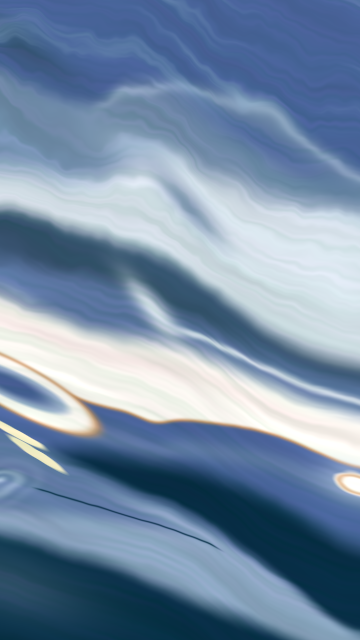
Write a Shadertoy shader that draws this background.

```glsl
// Marbled paint: blue, ivory and navy bands flowing down to the right.
#define WARP_TOP 0.050
#define WARP_LOW 0.014
#define STRATA_SHIFT 0.016
#define STRATA_TINT 0.20
#define STRATA_FREQ 34.0
#define NAVY vec3(0.025, 0.18, 0.27)
#define STEEL vec3(0.20, 0.32, 0.42)
#define DENIM vec3(0.28, 0.39, 0.60)
#define SLATE vec3(0.44, 0.55, 0.67)
#define SKY vec3(0.66, 0.75, 0.84)
#define PALE vec3(0.83, 0.88, 0.91)
#define IVORY vec3(0.99, 0.99, 0.96)

float hash(vec2 p) {
    vec3 h = fract(vec3(p.xyx) * 0.1031);
    h += dot(h, h.yzx + 33.33);
    return fract((h.x + h.y) * h.z);
}

float noise(vec2 p) {
    vec2 i = floor(p), f = fract(p);
    f = f * f * (3.0 - 2.0 * f);
    return mix(mix(hash(i), hash(i + vec2(1, 0)), f.x),
               mix(hash(i + vec2(0, 1)), hash(i + vec2(1, 1)), f.x), f.y);
}

float fbm(vec2 p) {
    float sum = 0.0, gain = 0.53;
    for (int i = 0; i < 4; i++) {
        sum += gain * noise(p);
        p = p * 2.03 + 17.1;
        gain *= 0.5;
    }
    return sum;
}

// Smooth height across the canvas through five evenly spaced knots
float curve(float x, float a, float b, float c, float d, float e) {
    float k[5] = float[5](a, b, c, d, e);
    float s = clamp(x, 0.0, 0.9999) * 4.0, f = fract(s);
    int i = int(s);
    float p0 = k[max(i - 1, 0)], p1 = k[i], p2 = k[i + 1], p3 = k[min(i + 2, 4)];
    return p1 + 0.5 * f * (p2 - p0 + f * (2.0 * p0 - 5.0 * p1 + 4.0 * p2 - p3
         + f * (3.0 * (p1 - p2) + p3 - p0)));
}

// Radius within a tilted ellipse: 1 on its rim
float ellipse(vec2 p, vec2 center, float degrees, vec2 radii) {
    float a = radians(degrees);
    vec2 axis = vec2(cos(a), sin(a)), d = p - center;
    return length(vec2(dot(d, axis), dot(d, vec2(-axis.y, axis.x))) / radii);
}

float soft(float r) { return exp(-r * r); }
float below(float d, float w) { return smoothstep(-w, w, d); }

void mainImage(out vec4 fragColor, in vec2 fragCoord) {
    // Heights run downward from the top edge
    vec2 uv = fragCoord / iResolution.xy;
    float x = uv.x, px = max(0.0015, 1.0 / iResolution.y);
    vec2 q = vec2(x * 0.5625, 1.0 - uv.y);

    // Flow warp and fine strata
    float drift = fbm(q * vec2(9.0, 8.0) + 3.0) - 0.5;
    float amp = mix(WARP_TOP, WARP_LOW, smoothstep(0.3, 0.6, q.y));
    float flow = q.y - curve(x, 0.322, 0.367, 0.418, 0.520, 0.572) + drift * amp * 2.0;
    float strata = fbm(vec2(x * 2.0 + 5.0, flow * STRATA_FREQ + 40.0)) - 0.5;
    float fine = noise(vec2(x * 2.5, flow * 150.0 + 90.0)) - 0.5;
    float v = q.y + drift * amp + strata * STRATA_SHIFT;
    vec2 w = vec2(q.x + drift * amp, v);

    // Blue top with a folded crest
    vec3 col = mix(DENIM, STEEL, 0.6 * soft(ellipse(w, vec2(0.03, 0.07), 35.0, vec2(0.12, 0.025))));
    col = mix(col, SLATE, 0.5 * smoothstep(0.05, 0.35, strata));
    float crest = v - curve(x, 0.12, 0.165, 0.125, 0.165, 0.275) + 0.016 * soft((x - 0.34) / 0.06);
    col = mix(col, SLATE, below(crest, 0.02));
    col = mix(col, SKY, 0.6 * soft((crest - 0.012) / 0.009) * smoothstep(0.2, 0.4, x));
    col = mix(col, DENIM, 0.8 * soft(ellipse(w, vec2(0.404, 0.215), 30.0, vec2(0.15, 0.024))));
    col = mix(col, SKY, 0.8 * soft(ellipse(w, vec2(0.228, 0.24), 20.0, vec2(0.09, 0.028))));

    // Pale upper river, then the dark one
    col = mix(col, PALE, below(v - curve(x, 0.26, 0.275, 0.255, 0.305, 0.345), 0.035));
    col = mix(col, SLATE, 0.8 * soft(ellipse(w, vec2(0.293, 0.32), 50.0, vec2(0.065, 0.018))));
    col = mix(col, STEEL, below(v - curve(x, 0.33, 0.372, 0.418, 0.520, 0.572), 0.024));
    col = mix(col, mix(DENIM, SLATE, 0.45), below(v - curve(x, 0.415, 0.435, 0.49, 0.555, 0.60), 0.022));
    col = mix(col, PALE, soft(ellipse(w, vec2(0.241, 0.484), 50.0, vec2(0.06, 0.016))));

    // Ivory river, with a thin streak along its upper shore
    float shore = v - curve(x, 0.46, 0.515, 0.54, 0.60, 0.655);
    col = mix(col, PALE, 0.9 * soft((shore + 0.024) / 0.006) * smoothstep(0.4, 0.55, x));
    col = mix(col, IVORY, below(shore, 0.022));
    col = mix(col, vec3(0.94, 0.87, 0.86), 0.5 * soft((shore - 0.035) / 0.018));

    // Crisp golden edge over blue
    float edge = q.y + drift * 0.006 - curve(x, 0.570, 0.630, 0.653, 0.677, 0.729)
               - 0.012 * soft((x - 0.43) / 0.06);
    vec3 gold = vec3(0.78, 0.58, 0.38);
    col = mix(col, DENIM, below(edge, px));
    col = mix(col, gold, 0.75 * soft(edge / 0.003));

    // Navy lens and the slate current beneath
    float keel = v - curve(x, 0.677, 0.737, 0.797, 0.888, 1.0);
    col = mix(col, SLATE, 0.5 * soft((edge - 0.045) / 0.018));
    col = mix(col, NAVY, below(v - curve(x, 0.715, 0.705, 0.727, 0.782, 0.855), 0.022));
    col = mix(col, mix(DENIM, SLATE, 0.55), below(keel, 0.016));
    col = mix(col, SKY, 0.6 * soft((keel - 0.022) / 0.010) * smoothstep(0.2, 0.5, x));
    col = mix(col, mix(SLATE, SKY, 0.45), below(v - curve(x, 0.797, 0.81, 0.833, 0.898, 0.99), 0.015));
    col = mix(col, NAVY, below(v - curve(x, 0.838, 0.872, 0.931, 0.983, 1.03), 0.020));
    col = mix(col, STEEL, 0.9 * soft(ellipse(w, vec2(0.0, 0.91), 15.0, vec2(0.15, 0.05))));
    float crack = q.y + drift * 0.012 - curve(x, 0.755, 0.789, 0.833, 0.9, 0.98);
    col = mix(col, NAVY, 0.8 * soft(crack / px) * smoothstep(0.08, 0.12, x) * smoothstep(0.63, 0.58, x));

    // Left tongue with its blue heart, splinters and eddy
    float tongue = (ellipse(q, vec2(0.026, 0.605), 28.0, vec2(0.141, 0.036)) - 1.0) * 0.036;
    col = mix(col, IVORY, below(-tongue, px));
    col = mix(col, gold, 0.7 * soft(tongue / 0.003));
    float heart = ellipse(q, vec2(0.02, 0.602), 25.0, vec2(0.098, 0.022));
    col = mix(col, mix(DENIM, SKY, smoothstep(0.3, 1.0, heart)), smoothstep(1.1, 0.85, heart));
    for (int i = 0; i < 2; i++) {
        float n = float(i), r = ellipse(w, vec2(0.029, 0.682) + n * 0.030, 28.0 + 4.0 * n, vec2(0.055, 0.006));
        col = mix(col, vec3(0.94, 0.92, 0.76), smoothstep(1.1, 0.7, r));
    }
    float eddy = ellipse(w, vec2(0.005, 0.758), -15.0, vec2(0.045, 0.025));
    col = mix(col, SKY, soft(eddy) * (0.55 + 0.35 * cos(eddy * 9.0)));

    // Bright eye at the right
    float eye = ellipse(w, vec2(0.557, 0.758), 20.0, vec2(0.04, 0.018));
    col = mix(col, SKY, 0.8 * soft(eye / 1.5));
    col = mix(col, IVORY, smoothstep(1.1, 0.8, eye));
    col = mix(col, gold, 0.6 * soft((eye - 0.75) / 0.15));

    // Strata tint: lighter, greener or rosier threads
    col *= 1.0 + STRATA_TINT * (strata + 0.35 * fine);
    col += 0.035 * fine * vec3(0.8, -0.5, 0.3);
    fragColor = vec4(clamp(col, 0.0, 1.0), 1.0);
}
```
